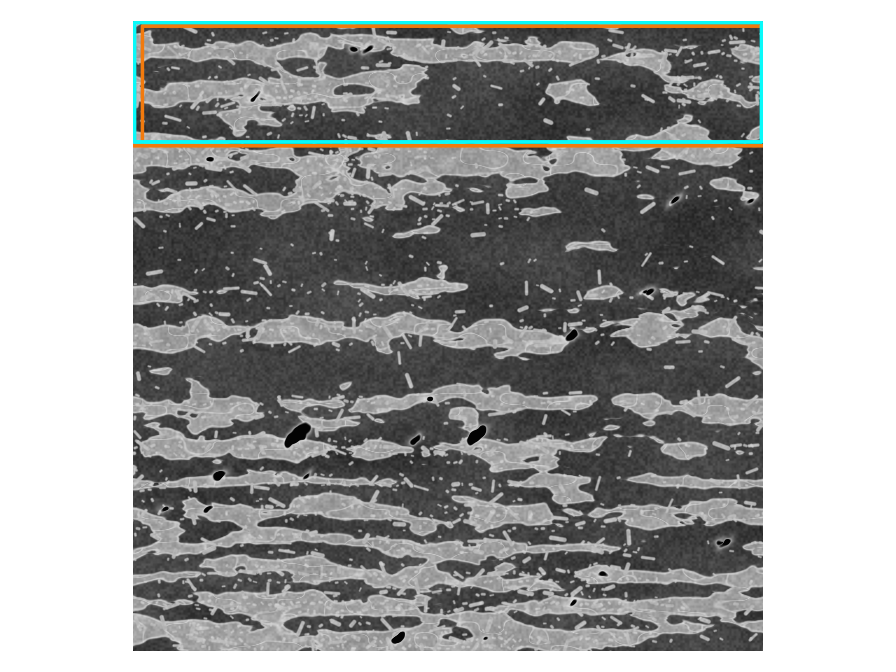
This texture is drawn by a WebGL 2 fragment shader. Its source:

```glsl
#version 300 es
precision highp float;
uniform vec2 u_resolution;
out vec4 fragColor;

const vec3 PAPER = vec3(1.0);
const vec3 CYAN = vec3(0.03, 0.98, 0.98);
const vec3 ORANGE = vec3(0.95, 0.48, 0.05);

// Height and thickness of each grain-rich layer
const vec2 BANDS[14] = vec2[14](
  vec2(0.955, 0.026), vec2(0.88, 0.03), vec2(0.78, 0.03), vec2(0.715, 0.028),
  vec2(0.57, 0.014), vec2(0.50, 0.023), vec2(0.40, 0.014), vec2(0.335, 0.017),
  vec2(0.278, 0.01), vec2(0.225, 0.021), vec2(0.172, 0.013), vec2(0.122, 0.016),
  vec2(0.075, 0.014), vec2(0.02, 0.024));

// Centre and radii of bare dark lenses
const vec4 LENSES[5] = vec4[5](
  vec4(0.61, 0.855, 0.2, 0.045), vec4(0.2, 0.61, 0.2, 0.055), vec4(0.91, 0.67, 0.13, 0.06),
  vec4(0.87, 0.14, 0.1, 0.045), vec4(0.6, 0.6, 0.14, 0.06));

float hash(vec2 p) {
  vec3 q = fract(vec3(p.xyx) * 0.1031);
  q += dot(q, q.yzx + 33.33);
  return fract((q.x + q.y) * q.z);
}

float noise(vec2 p) {
  vec2 i = floor(p), f = fract(p);
  f = f * f * (3.0 - 2.0 * f);
  return mix(mix(hash(i), hash(i + vec2(1, 0)), f.x),
             mix(hash(i + vec2(0, 1)), hash(i + vec2(1, 1)), f.x), f.y);
}

float fbm(vec2 p) {
  float sum = 0.0, gain = 0.57;
  for (int i = 0; i < 3; i++) {
    sum += gain * noise(p);
    p = mat2(1.7, 0.9, -0.9, 1.7) * p + 19.7;
    gain *= 0.5;
  }
  return sum;
}

// How rich in grains a place is, about 0 to 1
float abundance(vec2 s) {
  float y = s.y + 0.035 * (noise(s * vec2(4.0, 6.0)) - 0.5);
  float rich = 0.0;
  for (int i = 0; i < 14; i++) {
    float t = (y - BANDS[i].x) / BANDS[i].y;
    rich = max(rich, exp(-t * t));
  }
  rich *= 0.6 + 0.8 * noise(s * vec2(6.0, 11.0) + 3.0);
  for (int i = 0; i < 5; i++) {
    vec2 t = (s - LENSES[i].xy) / LENSES[i].zw;
    rich -= 0.75 * exp(-dot(t, t) * dot(t, t));
  }
  return clamp(rich, -0.3, 1.2);
}

// Positive inside the large grains
float grainField(vec2 s) {
  vec2 w = s + 0.022 * vec2(noise(s * 25.0), 0.7 * noise(s * 21.0 + 7.0));
  return 0.37 * abundance(s) + fbm(w * vec2(17.0, 40.0)) - 0.74;
}

// Distance to scattered slivers, denser in the rich layers
float slivers(vec2 s, float cells, float halfLength, float radius, float share) {
  vec2 home = floor(s * cells);
  float d = 1.0;
  for (int j = -1; j <= 1; j++)
  for (int i = -1; i <= 1; i++) {
    vec2 id = home + vec2(i, j);
    vec2 centre = (id + 0.2 + 0.6 * vec2(hash(id + 3.1), hash(id + 47.3))) / cells;
    float chance = share * (0.12 + max(abundance(centre), 0.0)) * 1.6 * noise(centre * 9.0 + 31.0);
    if (hash(id + 91.7) > chance) continue;
    float turn = hash(id + 12.9) - 0.5;
    float angle = 1.2 * turn + 9.0 * turn * turn * turn;
    vec2 axis = vec2(cos(angle), sin(angle)), v = (s - centre) * cells;
    float reach = halfLength * (0.3 + 0.7 * hash(id + 63.5));
    v -= axis * clamp(dot(v, axis), -reach, reach);
    d = min(d, (length(v) - radius * (0.5 + 0.5 * hash(id + 28.4))) / cells);
  }
  return d;
}

// Distance to ragged pores that sit along the layers
float pores(vec2 s) {
  float d = 1.0;
  for (int i = 0; i < 24; i++) {
    float k = float(i);
    vec2 centre = vec2(fract(0.26 + 0.29 * k + 0.13 * hash(vec2(k, 5.0))), BANDS[(i * 5 + 7) % 14].x);
    if (i < 2) centre = vec2(0.26 + 0.285 * k, 0.342);
    float radius = i < 2 ? 0.015 - 0.003 * k : 0.003 + 0.005 * pow(hash(vec2(k, 8.0)), 2.0);
    vec2 v = s - centre;
    v.y -= v.x * (hash(vec2(k, 2.0)) - 0.3);
    d = min(d, length(v * vec2(0.75, 1.15)) - radius);
  }
  return d + 0.006 * (noise(s * 110.0) - 0.5);
}

float cover(float d, float blur) { return smoothstep(blur, -blur, d); }

float boxDistance(vec2 s, vec2 low, vec2 high) {
  vec2 q = abs(s - 0.5 * (low + high)) - 0.5 * (high - low);
  return length(max(q, 0.0)) + min(max(q.x, q.y), 0.0);
}

float micrograph(vec2 s, float blur) {
  // Mottled matrix
  float tone = 0.19 + 0.11 * noise(s * vec2(9.0, 16.0));
  // Large grains with bright rims and inner seams
  float e = 0.0015, f = grainField(s);
  vec2 slope = vec2(grainField(s + vec2(e, 0)), grainField(s + vec2(0, e))) - f;
  float d = f / max(length(slope) / e, 6.0);
  float seam = smoothstep(0.05, 0.0, abs(noise(s * vec2(28.0, 55.0) + 5.0) - 0.5));
  float body = 0.58 + 0.08 * noise(s * 40.0) + 0.13 * seam;
  tone = mix(tone, body, cover(-d, blur));
  float rim = (d - 0.0012) / 0.0021;
  tone = mix(tone, 0.82, 0.65 * exp(-rim * rim));
  // Slivers and specks
  tone = mix(tone, 0.72, cover(slivers(s, 36.0, 0.42, 0.13, 0.75), blur));
  tone = mix(tone, 0.78, 0.85 * cover(slivers(s, 85.0, 0.2, 0.2, 0.5), blur));
  // Fine film grain, then pores with glowing edges
  tone += 0.1 * (noise(s * 270.0) - 0.5) + 0.05 * (noise(s * 130.0) - 0.5);
  float pore = pores(s);
  tone = mix(tone, 0.92, 0.75 * exp(-max(pore, 0.0) / 0.0035));
  return mix(tone, 0.01, cover(pore, blur));
}

void main() {
  // Square panel centred on the sheet
  float side = 0.9375 * u_resolution.y;
  vec2 s = (gl_FragCoord.xy - 0.5 * u_resolution) / side + 0.5;
  float px = 1.0 / side;
  vec3 color = vec3(micrograph(s, max(0.7 * px, 0.0016)));

  // Overlapping frames around the top strip
  float stroke = 0.0029;
  float orange = abs(boxDistance(s, vec2(0.015, 0.802), vec2(1.05, 0.992))) - stroke;
  orange = min(orange, abs(s.y - 0.802) - stroke);
  float cyan = abs(boxDistance(s, vec2(0.0025, 0.808), vec2(0.9975, 0.9975))) - stroke;
  color = mix(color, ORANGE, cover(orange, 0.5 * px));
  color = mix(color, CYAN, cover(cyan, 0.5 * px));

  float panel = boxDistance(s, vec2(0.0), vec2(1.0));
  fragColor = vec4(mix(PAPER, color, cover(panel, 0.5 * px)), 1.0);
}
```
